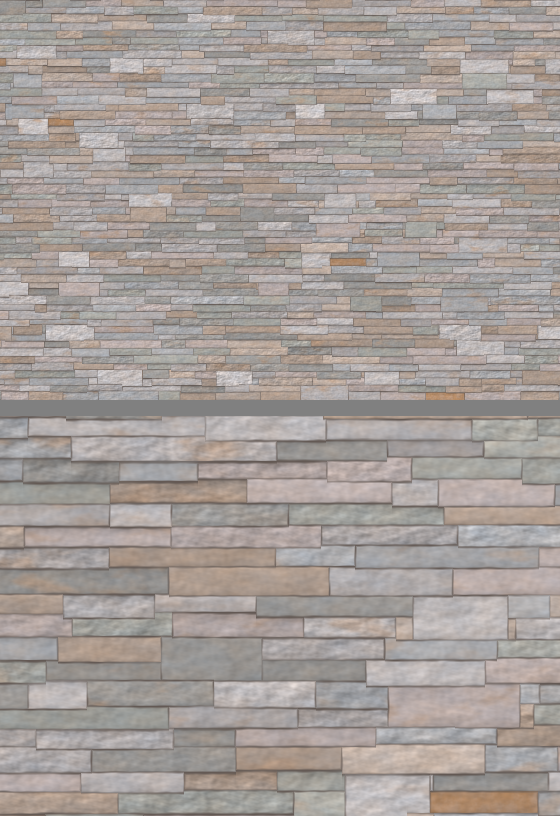
Top, the full canvas; bottom, a detail of the centre.
Write a Shadertoy shader that draws this texture.

```glsl
// Dry-stacked ledgestone wall: thin courses of split stone with tight, uneven joints.
// Courses and joints are jittered grids whose beds step at every stone; scattered
// two-course blocks cut into them. Gradient noise gives cleft relief, grain and rust.

const float COURSES = 54.0;        // courses over the canvas height
const float BLOCK_SLOT = 12.0;     // spacing of candidate tall blocks, in courses
const float BLOCK_CHANCE = 0.27;
const float JOINT_HALF = 0.03;     // half joint width, in courses

const vec3 JOINT = vec3(0.39, 0.35, 0.33);
const vec3 RUST = vec3(0.71, 0.58, 0.48);
const vec3 OCHRE = vec3(0.68, 0.52, 0.38);
const vec3 PALE = vec3(0.76, 0.74, 0.74);
const vec3 STONES[8] = vec3[8](
    vec3(0.68, 0.66, 0.66), vec3(0.73, 0.71, 0.71),
    vec3(0.65, 0.65, 0.63), vec3(0.72, 0.67, 0.66),
    vec3(0.73, 0.67, 0.63), vec3(0.68, 0.61, 0.56),
    vec3(0.61, 0.60, 0.59), vec3(0.67, 0.67, 0.68));

struct Stone { vec2 lo; vec2 hi; float seed; bool tall; };

float hash(vec2 p) {
    vec3 a = fract(p.xyx * 0.1031);
    a += dot(a, a.yzx + 33.33);
    return fract((a.x + a.y) * a.z);
}

float corner(vec2 cell, vec2 offset) {
    float angle = 6.2832 * hash(cell);
    return dot(vec2(cos(angle), sin(angle)), offset);
}

float gradientNoise(vec2 p) {
    vec2 i = floor(p), f = p - i;
    vec2 u = f * f * f * (f * (f * 6.0 - 15.0) + 10.0);
    vec2 e = vec2(1.0, 0.0);
    return mix(mix(corner(i, f), corner(i + e, f - e), u.x),
               mix(corner(i + e.yx, f - e.yx), corner(i + 1.0, f - 1.0), u.x), u.y);
}

float fbm(vec2 p) {
    float sum = 0.0, amp = 0.6;
    for (int k = 0; k < 4; k++) {
        sum += amp * gradientNoise(p);
        p = mat2(1.6, 1.2, -1.2, 1.6) * p + 7.3;
        amp *= 0.55;
    }
    return sum;
}

float stoneLength(float row) { return mix(4.8, 6.7, hash(vec2(row, 5.0))); }
float rowShift(float row) { return 40.0 + 30.0 * hash(vec2(row, 9.0)); }

// Left edge of stone i within a course
float jointEdge(float i, float row) {
    float jitter = 0.74 * (hash(vec2(i, row + 13.0)) - 0.5);
    return stoneLength(row) * (i + jitter) - rowShift(row);
}

float stoneIndex(float x, float row) {
    float i = floor((x + rowShift(row)) / stoneLength(row));
    if (x < jointEdge(i, row)) return i - 1.0;
    return x < jointEdge(i + 1.0, row) ? i : i + 1.0;
}

// Bed of a course, stepping a little under each stone
float courseEdge(float row, float x) {
    float step = hash(vec2(stoneIndex(x, row), row + 700.0)) - 0.5;
    return row + 0.24 * (hash(vec2(row, 71.0)) - 0.5) + 0.3 * step;
}

Stone findStone(vec2 p) {
    float row = floor(p.y);
    if (p.y < courseEdge(row, p.x)) row -= 1.0;
    else if (p.y >= courseEdge(row + 1.0, p.x)) row += 1.0;

    // Plain stone of this course
    float i = stoneIndex(p.x, row);
    Stone s = Stone(vec2(jointEdge(i, row), courseEdge(row, p.x)),
                    vec2(jointEdge(i + 1.0, row), courseEdge(row + 1.0, p.x)),
                    hash(vec2(i, row + 200.0)), false);

    // Tall blocks replace the stone or trim its ends
    float pair = floor(row * 0.5);
    float slide = BLOCK_SLOT * hash(vec2(pair, 31.0));
    float slot = floor((p.x + slide) / BLOCK_SLOT);
    for (float k = -1.0; k <= 1.0; k++) {
        vec2 id = vec2(slot + k + 50.0, pair);
        if (hash(id + 300.0) > BLOCK_CHANCE) continue;
        float width = mix(3.8, 6.6, hash(id + 400.0));
        float a = (slot + k) * BLOCK_SLOT - slide + (BLOCK_SLOT - width) * hash(id + 500.0);
        float b = a + width;
        if (p.x >= a && p.x < b) {
            return Stone(vec2(a, courseEdge(pair * 2.0, p.x)),
                         vec2(b, courseEdge(pair * 2.0 + 2.0, p.x)), hash(id + 600.0), true);
        }
        if (p.x >= b && b > s.lo.x) { s.lo.x = b; s.seed = fract(s.seed + 0.37); }
        if (p.x < a) s.hi.x = min(s.hi.x, a);
    }
    return s;
}

vec3 stoneColour(Stone s, vec2 p) {
    float pick = hash(vec2(s.seed * 913.0, 3.0));
    float rough = hash(vec2(s.seed * 517.0, 8.0));
    vec3 colour = STONES[int(pick * 7.99)];
    if (s.tall && rough > 0.45) colour = PALE;
    vec2 q = p + 90.0 * vec2(s.seed, pick);
    if (rough < 0.01) colour = mix(OCHRE, RUST, smoothstep(-0.3, 0.4, fbm(q * 1.3)));
    colour *= 0.95 + 0.1 * hash(vec2(s.seed * 331.0, 6.0));

    // Stains and warm mottling
    float stain = smoothstep(0.0, 0.4, fbm(q * vec2(0.3, 0.7)));
    colour = mix(colour, RUST, stain * 0.7 * pow(hash(vec2(s.seed * 771.0, 4.0)), 2.0));
    colour += vec3(0.05, 0.01, -0.03) * fbm(q * vec2(0.6, 1.2) + 50.0);

    // Cleft relief lit from the upper left, then fine grain
    vec2 cleft = q * vec2(0.7, 1.3);
    float relief = fbm(cleft) - fbm(cleft + vec2(-0.1, 0.15));
    float light = 1.0 + relief * mix(0.16, 0.55, rough * rough);
    light += 0.1 * fbm(q * vec2(0.6, 1.5) + 20.0) + 0.06 * gradientNoise(q * 3.3);
    return colour * light;
}

void mainImage(out vec4 fragColor, in vec2 fragCoord) {
    float pixel = COURSES / iResolution.y;
    vec2 p = fragCoord * pixel;
    Stone s = findStone(p);

    // Distances to the chipped stone edges
    float chip = 0.05 * gradientNoise(p * 1.4 + s.seed * 40.0);
    float recess = hash(vec2(s.seed * 127.0, 2.0));
    vec2 below = p - s.lo, above = s.hi - p;
    float side = min(below.x, above.x) + chip + 0.01;
    float top = above.y + chip - 0.06 * recess * recess;
    float edge = min(side, min(top, below.y + chip + 0.01));

    // Shadow of the stone above, bright upper arris, darker foot
    vec3 colour = stoneColour(s, p);
    colour *= 1.0 - 0.22 * recess * recess * exp(-5.0 * max(top, 0.0));
    colour *= 1.0 + 0.07 * (1.0 - recess) * exp(-6.0 * max(top, 0.0));
    colour *= 1.0 - 0.1 * exp(-6.0 * max(below.y, 0.0));

    // Joints fade where neighbouring stones sit flush
    float depth = smoothstep(-0.45, 0.25, gradientNoise(p * vec2(0.25, 0.9) + 11.0));
    float soft = pixel + 0.05;
    float cover = clamp((edge - JOINT_HALF) / soft + 0.5, 0.0, 1.0);
    colour = mix(colour, JOINT, (1.0 - cover) * mix(0.5, 1.0, depth));
    fragColor = vec4(clamp(colour, 0.0, 1.0), 1.0);
}
```
